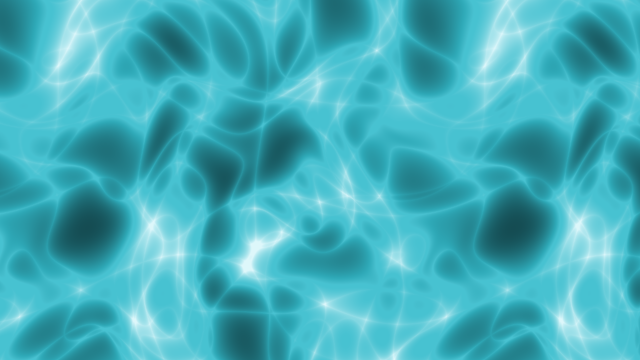
This texture is drawn by a Shadertoy shader. Its source:

```glsl
// Sunlit pool water: dark rounded cells between thin bright caustic lines.
// A point is warped repeatedly by sines; the creased waves of all passes are
// averaged into a depth, which a deep teal to pale cyan ramp then colours.

const float TAU = 6.2831853;
const float TILE_SIZE = 1.185;      // repeat distance in canvas heights
const float WAVE_PHASE = 23.0;      // selects the frozen moment
const float CREASE_POWER = 0.6;     // below one: thinner, sharper lines
const int PASSES = 5;
const vec3 DEEP = vec3(0.207, 0.76, 0.825);
const vec3 WATER = vec3(0.28, 0.76, 0.82);
const vec3 GLINT = vec3(0.93, 0.99, 1.0);

// One swirl of the warp; periodic in both axes.
vec2 swirl(vec2 q, float phase) {
    return vec2(cos(phase - q.x) + sin(phase + q.y),
                sin(phase - q.y) + cos(phase + q.x));
}

// Creased wave: zero along fold lines, a broad plateau in cell centres.
float creasedWave(vec2 q, float phase, float power) {
    float a = sin(q.x + phase);
    float b = cos(q.y + phase);
    float wave = abs(a * b) * inversesqrt(a * a + b * b + 1e-5);
    return pow(wave + 1e-4, power);
}

// Mean of the creased waves along the warped path.
float waterDepth(vec2 p, float phase) {
    vec2 q = p;
    float sum = 0.0;
    for (int n = 0; n < PASSES; n++) {
        float t = phase * (1.0 - 3.5 / float(n + 1));
        q = p + swirl(q, t);
        sum += creasedWave(q, t, CREASE_POWER);
    }
    return sum / float(PASSES);
}

// Deep water darkens, shallow folds brighten towards white.
vec3 waterColour(float depth) {
    float level = (depth - 0.535) / 0.108;
    float shade = clamp(0.95 - 0.25 * level, 0.38, 1.0);
    vec3 body = shade * mix(DEEP, WATER, smoothstep(0.85, 1.0, shade));
    float fold = max(-level - 0.5, 0.0);
    float light = min(0.2 * fold + 0.09 * fold * fold, 0.9);
    return mix(body, GLINT, light);
}

void mainImage(out vec4 fragColor, in vec2 fragCoord) {
    vec2 uv = fragCoord / iResolution.y;

    // Four nearby samples smooth the finest folds.
    vec3 colour = vec3(0.0);
    for (int k = 0; k < 4; k++) {
        vec2 corner = vec2(k % 2, k / 2) - 0.5;
        vec2 p = (uv + corner * 0.0018) * TAU / TILE_SIZE - 250.0;
        colour += waterColour(waterDepth(p, WAVE_PHASE));
    }
    fragColor = vec4(colour / 4.0, 1.0);
}
```
